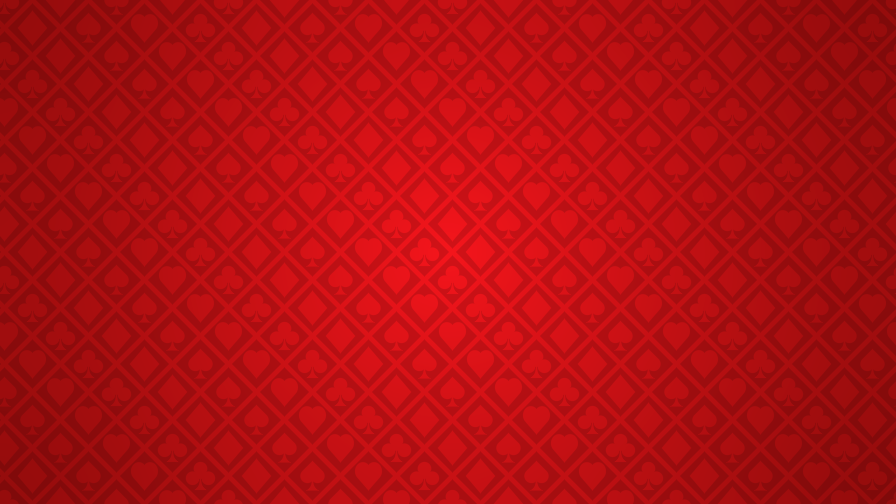
Give the GLSL for this pattern, as a Shadertoy shader.

```glsl
// Red card-table cloth: a diagonal trellis whose cells hold the four card suits.
// Suits are distance functions placed on a wrapped 16 x 9 diamond lattice,
// lit by a round glow that flattens out at the borders so the cloth tiles.

const vec2 REPEATS = vec2(16.0, 9.0);          // cells across and down
const vec2 LATTICE_ORIGIN = vec2(8.58, 4.5);   // centre of one cell
const float LINE_HALF_WIDTH = 0.043;           // in cells
const vec3 GLOW_RED = vec3(0.96, 0.082, 0.108);
const vec3 EDGE_RED = vec3(0.575, 0.045, 0.045);
const float GROUND_SHADE = 0.855;              // cell ground against its motif

float dot2(vec2 v) { return dot(v, v); }

// Unit heart: tip at the origin, lobes upward, about 1.2 wide and 1.1 tall
float heartShape(vec2 p) {
    p.x = abs(p.x);
    if (p.x + p.y > 1.0) return length(p - vec2(0.25, 0.75)) - 0.35355;
    float d = min(dot2(p - vec2(0.0, 1.0)), dot2(p - 0.5 * max(p.x + p.y, 0.0)));
    return sqrt(d) * sign(p.x - p.y);
}

// Stem that flares into a flat foot
float stem(vec2 p, float top, float base) {
    float t = clamp((top - p.y) / (top - base), 0.0, 1.0);
    float halfWidth = 0.014 + 0.1 * t * t * t * t;
    return max(abs(p.x) - halfWidth, max(base - p.y, p.y - top));
}

float diamondSuit(vec2 p) {
    vec2 halfSize = vec2(0.265, 0.31);
    vec2 q = abs(p) / halfSize;
    return (q.x + q.y - 1.0) / length(1.0 / halfSize);
}

float spadeSuit(vec2 p) {
    float size = 0.36;
    float leaf = heartShape(vec2(p.x, 0.27 - p.y) / size) * size;
    return min(leaf, stem(p, -0.02, -0.26));
}

float heartSuit(vec2 p) {
    return heartShape((p + vec2(0.0, 0.26)) / vec2(0.40, 0.46)) * 0.42;
}

float clubSuit(vec2 p) {
    float radius = 0.122;
    float topLeaf = length(p - vec2(0.0, 0.13)) - radius;
    float sideLeaf = length(vec2(abs(p.x), p.y) - vec2(0.14, -0.04)) - radius;
    float core = length(p) - 0.055;
    return min(min(topLeaf, sideLeaf), min(core, stem(p, 0.0, -0.25)));
}

float suitDistance(vec2 p, float suit) {
    if (suit < 0.5) return diamondSuit(p);
    if (suit < 1.5) return spadeSuit(p);
    if (suit < 2.5) return heartSuit(p);
    return clubSuit(p);
}

// Suit order along the rising diagonals, with the half-rows wrapped
float suitIndex(vec2 cell) {
    float column = cell.x + cell.y;
    float row = mod(cell.x - cell.y + REPEATS.y, 2.0 * REPEATS.y) - REPEATS.y;
    return mod(floor((column + row) * 0.5 + 0.5), 4.0);
}

// Distance to the nearer of trellis and suit
float clothDistance(vec2 p) {
    vec2 diagonal = vec2(p.x + p.y, p.x - p.y);
    vec2 cell = floor(diagonal + 0.5);
    vec2 centre = 0.5 * vec2(cell.x + cell.y, cell.x - cell.y);
    vec2 offset = abs(diagonal - cell);
    float border = (0.5 - max(offset.x, offset.y)) * 0.70711;
    return min(border - LINE_HALF_WIDTH, suitDistance(p - centre, suitIndex(cell)));
}

// Radial falloff with zero slope across each border
float glow(vec2 uv, float aspect) {
    vec2 s = 2.0 * uv - 1.0;
    vec2 s2 = s * s;
    vec2 eased = s * (1.0 - s2 * s2 * s2 / 7.0) * vec2(aspect, 1.0);
    return clamp(1.0 - length(eased) / 1.8, 0.0, 1.0);
}

void mainImage(out vec4 fragColor, in vec2 fragCoord) {
    vec2 uv = fragCoord / iResolution.xy;
    float pixel = REPEATS.y / iResolution.y;

    float d = clothDistance(uv * REPEATS - LATTICE_ORIGIN);
    float motif = 1.0 - smoothstep(-0.7 * pixel, 0.7 * pixel, d);

    vec3 light = mix(EDGE_RED, GLOW_RED, glow(uv, REPEATS.x / REPEATS.y));
    fragColor = vec4(light * mix(GROUND_SHADE, 1.0, motif), 1.0);
}
```
